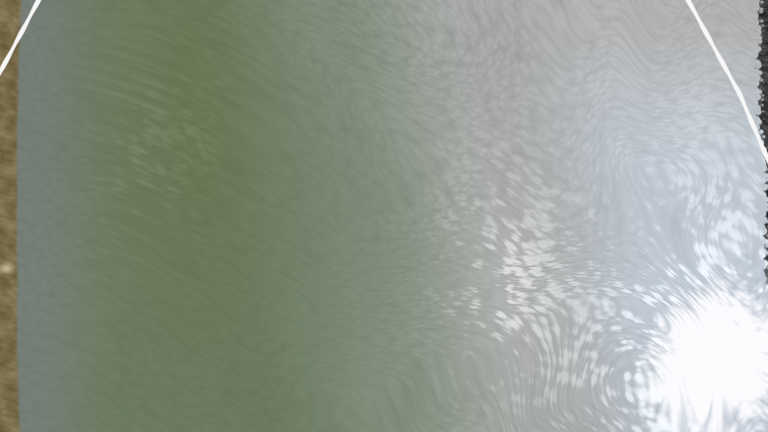
A Shadertoy shader for this texture:

```glsl
// Shallow green water seen from above, paling into silver and a sun glare.
// Colour ramps set the broad tones; warped sines and stretched cellular noise
// add broken wavelets and glints; distance fields draw ropes and banks.
#define ASPECT 1.7778
#define SUN vec2(1.670, 0.160)
#define SUN_SIZE vec2(0.155, 0.17)
#define GLINT_POS vec2(1.16, 0.34)
#define GLINT_SIZE vec2(0.13, 0.22)
#define SWELL_SCALE 13.0
#define WAVELET_SCALE vec2(24.0, 62.0)
#define RIPPLE_GAIN 0.030
#define ROPE_WIDTH 0.0048
#define BANK_X 0.039

vec2 hash2(vec2 c) {
    vec3 q = fract(c.xyx * vec3(0.1031, 0.1030, 0.0973));
    q += dot(q, q.yzx + 33.33);
    return fract((q.xx + q.yz) * q.zy);
}

// Distance to the nearest scattered cell point.
float cells(vec2 p) {
    vec2 cell = floor(p), f = fract(p);
    float nearest = 2.0;
    for (int y = -1; y <= 1; y++)
    for (int x = -1; x <= 1; x++) {
        vec2 o = vec2(x, y);
        vec2 d = o + hash2(cell + o) - f;
        nearest = min(nearest, dot(d, d));
    }
    return sqrt(nearest);
}

// Layered sines turning by the golden angle, roughly -1 to 1.
float swell(vec2 p) {
    float sum = 0.0, amp = 0.5, angle = 0.6;
    for (int i = 0; i < 6; i++) {
        vec2 dir = vec2(cos(angle), sin(angle));
        float phase = dot(p, dir) + float(i) * 1.7;
        sum += amp * sin(phase);
        p = p * 1.4 + 0.8 * vec2(-dir.y, dir.x) * cos(phase);
        angle += 2.4;
        amp *= 0.75;
    }
    return sum * 0.75;
}

// Short broken crests, slanting down to the right.
float wavelets(vec2 p, float bend) {
    float tilt = -0.42 + 0.25 * bend;
    p = vec2(p.x * cos(tilt) + p.y * sin(tilt), p.y * cos(tilt) - p.x * sin(tilt));
    vec2 q = p * WAVELET_SCALE + 0.5 * bend;
    return 1.8 * (0.45 - cells(q)) + 1.3 * (0.45 - cells(q * 1.9 + 7.3));
}

float segment(vec2 p, vec2 a, vec2 b) {
    vec2 d = b - a;
    return length(p - a - d * clamp(dot(p - a, d) / dot(d, d), 0.0, 1.0));
}

float bump(vec2 p, vec2 center, vec2 size) {
    vec2 d = (p - center) / size;
    return exp(-dot(d, d));
}

// Broad water tones, from the left shore to the silver side.
vec3 waterTone(vec2 uv, float drift) {
    float w = uv.x + 0.10 * (uv.y - 0.5) + 0.015 * drift;
    vec3 col = mix(vec3(0.455, 0.49, 0.46), vec3(0.42, 0.48, 0.375), smoothstep(0.04, 0.16, uv.x));
    col = mix(col, vec3(0.41, 0.46, 0.315), 0.6 * bump(uv, vec2(0.26, 0.75), vec2(0.10, 0.5)));
    col = mix(col, vec3(0.50, 0.55, 0.48), smoothstep(0.28, 0.50, w));
    col = mix(col, vec3(0.65, 0.66, 0.65), smoothstep(0.46, 0.66, w));
    vec3 sky = mix(vec3(0.74, 0.77, 0.80), vec3(0.69, 0.69, 0.69), smoothstep(0.65, 1.0, uv.y));
    return mix(col, sky, smoothstep(0.66, 0.86, w));
}

void mainImage(out vec4 fragColor, in vec2 fragCoord) {
    vec2 uv = fragCoord / iResolution.xy;
    vec2 p = uv * vec2(ASPECT, 1.0);
    float px = 1.0 / iResolution.y;

    // Water surface: slow drift, mid swell and short wavelets.
    float drift = swell(p * 4.0);
    float wave = swell(p * SWELL_SCALE + 3.0);
    float fine = wavelets(p, drift);
    float choppy = smoothstep(0.42, 0.66, uv.x);
    float topChop = bump(uv, vec2(0.56, 1.0), vec2(0.20, 0.30));
    vec3 col = waterTone(uv, drift);
    col += RIPPLE_GAIN * (0.2 * drift + (0.15 + 0.3 * choppy) * wave
         + (0.40 + 0.45 * choppy + 0.45 * topChop) * fine);

    // Glints: small facets gathered around the pale patch and the sun.
    vec2 slant = vec2(p.x - 0.3 * p.y, p.y + 0.5 * p.x);
    float facets = cells(slant * vec2(20.0, 32.0) + 0.5 * vec2(wave, drift));
    float crest = smoothstep(0.0, 0.6, 0.45 * wave + 0.4 * fine + 1.1 * (0.42 - facets));
    float patchLight = bump(p, GLINT_POS, GLINT_SIZE);
    float halo = bump(p, SUN, SUN_SIZE * 2.2);
    col += patchLight * (0.035 + 0.15 * crest);
    col += halo * (vec3(0.03, 0.04, 0.06) + 0.23 * crest);
    col += 0.04 * crest * bump(uv, vec2(0.20, 0.64), vec2(0.07, 0.20));

    // Sun glare with a ragged rim.
    float sunDist = length((p - SUN) / SUN_SIZE) - 0.16 * wave - 0.22 * fine;
    col = mix(col, vec3(0.99, 0.99, 1.0), 1.0 - smoothstep(0.70, 1.30, sunDist));

    // Left bank: banded brown earth.
    float bankEdge = BANK_X + 0.009 * pow(abs(uv.y - 0.45) * 2.0, 2.0) + 0.003 * wave;
    float grit = cells(p * vec2(30.0, 22.0));
    vec3 earth = vec3(0.47, 0.42, 0.29) + 0.12 * (grit - 0.45) + 0.04 * fine;
    earth += 0.25 * bump(p, vec2(0.015, 0.38), vec2(0.018, 0.012));
    col = mix(earth, col, smoothstep(-0.003 - px, 0.003 + px, p.x - bankEdge));

    // Right bank: a dark broken fringe, widest at the top.
    float fringe = mix(0.003, 0.019, smoothstep(0.62, 0.72, uv.y));
    float fray = 0.022 * (cells(p * 75.0) - 0.5);
    float dark = smoothstep(-0.003 - px, 0.003 + px, p.x - ASPECT + fringe + fray);
    col = mix(col, vec3(0.23) + 0.10 * fine, dark * smoothstep(0.30, 0.40, uv.y));

    // Pale ropes across the two upper corners.
    float rope = segment(p, vec2(0.095, 1.01), vec2(0.055, 0.935));
    rope = min(rope, segment(p, vec2(0.055, 0.935), vec2(-0.004, 0.825)));
    rope = min(rope, segment(p, vec2(1.587, 1.01), vec2(1.712, 0.783)));
    rope = min(rope, segment(p, vec2(1.712, 0.783), vec2(1.782, 0.62)));
    float width = ROPE_WIDTH + 0.0008 * sin(p.y * 90.0);
    col = mix(col, vec3(0.97), 1.0 - smoothstep(width - px, width + px, rope));

    fragColor = vec4(clamp(col, 0.0, 1.0), 1.0);
}
```
